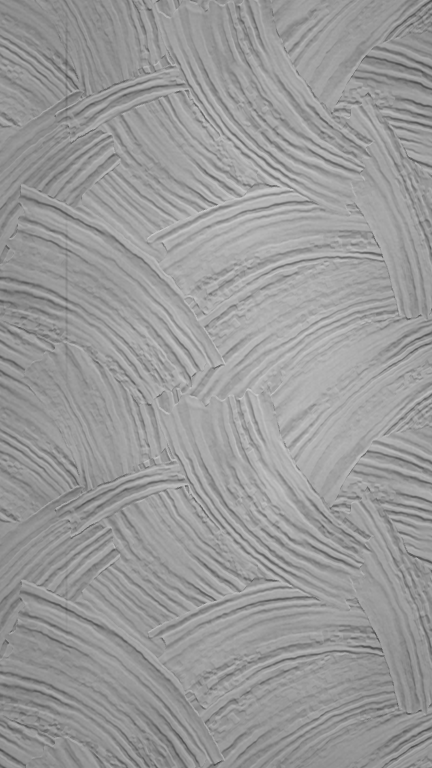
Give the GLSL for this texture, as a Shadertoy shader.

```glsl
// Grey plaster wall combed into overlapping curved, fan-shaped trowel strokes.

// Layout, in canvas widths; later strokes lie on top
const float REPEAT_Y = 0.914;
const int   STROKES = 12;
// Centre x, centre y, direction, signed curvature
const vec4 STROKE_ARC[STROKES] = vec4[STROKES](
    vec4(0.06, 0.78, -0.60, 1.8), vec4(0.27, 0.83, -1.20, 1.4),
    vec4(0.86, 0.64, -0.20, 1.3), vec4(0.80, 0.89, 0.68, 1.2),
    vec4(0.67, 1.08, 0.50, 1.6), vec4(0.35, 0.48, -0.80, -1.2),
    vec4(0.08, 0.45, 0.80, 1.3), vec4(0.25, 1.08, -0.65, 1.5),
    vec4(0.66, 1.245, 0.20, 1.5), vec4(0.92, 1.29, -1.15, 1.2),
    vec4(0.29, 0.64, 0.40, 1.0), vec4(0.615, 0.61, -0.87, -1.7));
// Half length, half width
const vec2 STROKE_HALF[STROKES] = vec2[STROKES](
    vec2(0.24, 0.18), vec2(0.20, 0.14), vec2(0.26, 0.12), vec2(0.30, 0.14),
    vec2(0.30, 0.13), vec2(0.20, 0.16), vec2(0.20, 0.11), vec2(0.26, 0.13),
    vec2(0.27, 0.09), vec2(0.25, 0.075), vec2(0.16, 0.035), vec2(0.27, 0.11));
const float FAN_SPREAD = 0.7;
const float END_RAGGED = 0.03;
const float SEAM_X = 0.154;

// Relief
const float COMB_FREQ = 38.0;
const float GROOVE_FREQ = 92.0;
const float FINE_FREQ = 180.0;
const vec2  GRIT_FREQ = vec2(100.0, 150.0);
const float RIM_WIDTH = 0.007;

// Light and tone
const vec2  LIGHT_DIR = vec2(0.25, 0.968);
const float LIGHT_STEP = 0.0023;
const float LIGHT_GAIN = 0.215;
const float CAVITY_GAIN = 0.085;
const float BASE_GREY = 0.68;
const float VIGNETTE = 0.12;
const float PATCH_TONE = 0.05;

float hash(vec2 p) {
    return fract(sin(dot(p, vec2(127.1, 311.7))) * 43758.5453);
}

float noise(vec2 p) {
    vec2 i = floor(p), f = fract(p);
    f = f * f * (3.0 - 2.0 * f);
    return mix(mix(hash(i), hash(i + vec2(1, 0)), f.x),
               mix(hash(i + vec2(0, 1)), hash(i + vec2(1, 1)), f.x), f.y);
}

// Position within a stroke: x along its arc, y across it
vec2 strokeCoords(vec2 p, vec4 arc) {
    vec2 q = p - arc.xy;
    q.y = mod(q.y + 0.5 * REPEAT_Y, REPEAT_Y) - 0.5 * REPEAT_Y;
    float c = cos(arc.z), s = sin(arc.z);
    float bend = sign(arc.w), radius = 1.0 / abs(arc.w);
    q = vec2(c * q.x + s * q.y, bend * (c * q.y - s * q.x) + radius);
    float along = atan(q.x, q.y) * radius;
    float across = bend * (length(q) - radius);
    return vec2(along, across * (1.0 + FAN_SPREAD * along));
}

float plasterHeight(vec2 p) {
    // Ragged outlines and wavering grooves
    vec2 wobble = vec2(noise(p * 34.0), noise(p * 34.0 + 50.0)) - 0.5;
    vec2 crumble = vec2(noise(p * 110.0), noise(p * 110.0 + 70.0)) - 0.5;
    vec2 warped = p + 0.005 * wobble + 0.0025 * crumble;

    // Topmost stroke here, or the nearest one in a gap
    vec2 uv = p;
    float best = -9.0, edge = 0.0, layer = 0.0;
    for (int i = 0; i < STROKES; i++) {
        vec2 q = strokeCoords(warped, STROKE_ARC[i]);
        vec2 inside = STROKE_HALF[i] - abs(q);
        inside.x += END_RAGGED * (noise(vec2(q.y * 60.0, float(i) * 7.0)) - 0.5);
        float d = min(inside.x, inside.y);
        float score = d > 0.0 ? 1.0 + float(i) : d;
        if (score > best) { best = score; uv = q; edge = abs(d); layer = float(i); }
    }

    // Comb teeth with drifting spacing, plus irregular and fine grooves
    vec2 seed = vec2(layer * 17.0 + 40.0, layer * 5.0 + 60.0);
    float drift = noise(uv * vec2(3.0, 15.0) + seed);
    float teeth = 0.5 + 0.5 * sin(6.2832 * (uv.y * COMB_FREQ + 2.0 * drift));
    float broad = noise(vec2(uv.x * 6.0, uv.y * GROOVE_FREQ) + seed);
    float fine = noise(vec2(uv.x * 22.0, uv.y * FINE_FREQ) + seed);
    float combed = smoothstep(0.24, 0.62, 0.38 * teeth + 0.62 * broad);

    // Grit left in the grooves and in coarse patches; smoothed plaster elsewhere
    float grit = smoothstep(0.3, 0.7, noise(uv * GRIT_FREQ + seed));
    float gritty = smoothstep(0.45, 0.7, noise(uv * vec2(6.0, 24.0) + seed));
    float pressed = smoothstep(0.5, 0.8, noise(uv * vec2(4.0, 13.0) + seed + 9.0));
    float h = combed + 0.35 * fine + 0.2 * grit * (1.0 - combed);
    h = mix(h, 0.5 * combed + 0.2 * fine + 0.5 * grit, 0.85 * gritty);
    h = mix(h, 0.75 + 0.25 * h, 0.8 * pressed);

    // Plaster squeezed up at the stroke edge
    float rim = edge / RIM_WIDTH;
    return h + 0.25 * exp(-rim * rim);
}

float shade(vec2 p) {
    vec2 offset = LIGHT_DIR * LIGHT_STEP;
    float low = plasterHeight(p + offset), high = plasterHeight(p - offset);
    float slope = clamp(high - low, -0.9, 0.6);
    float lit = LIGHT_GAIN * (slope < 0.0 ? 1.2 * slope : 0.75 * slope);
    return lit + CAVITY_GAIN * (0.5 * (low + high) - 0.8);
}

void mainImage(out vec4 fragColor, in vec2 fragCoord) {
    float px = 1.0 / iResolution.x;
    vec2 p = fragCoord * px;
    vec2 centred = fragCoord / iResolution.xy - vec2(0.6, 0.55);

    // Four samples smooth the edges
    vec2 a = vec2(0.125, 0.375) * px, b = vec2(0.375, -0.125) * px;
    float relief = shade(p + a) + shade(p - a) + shade(p + b) + shade(p - b);
    float grey = BASE_GREY + 0.25 * relief;

    // Soft falloff and mottling
    grey -= VIGNETTE * smoothstep(0.0, 0.65, length(centred));
    grey += PATCH_TONE * (noise(p * 8.0) - 0.5) + 0.025 * (noise(p * 230.0) - 0.5);

    // Thin joint between two sheets
    float seam = 1.0 - smoothstep(0.0006, 0.0006 + 1.5 * px, abs(p.x - SEAM_X));
    grey -= 0.07 * seam * smoothstep(0.3, 0.7, noise(vec2(3.0, p.y * 5.0)));
    fragColor = vec4(vec3(clamp(grey, 0.0, 1.0)), 1.0);
}
```
